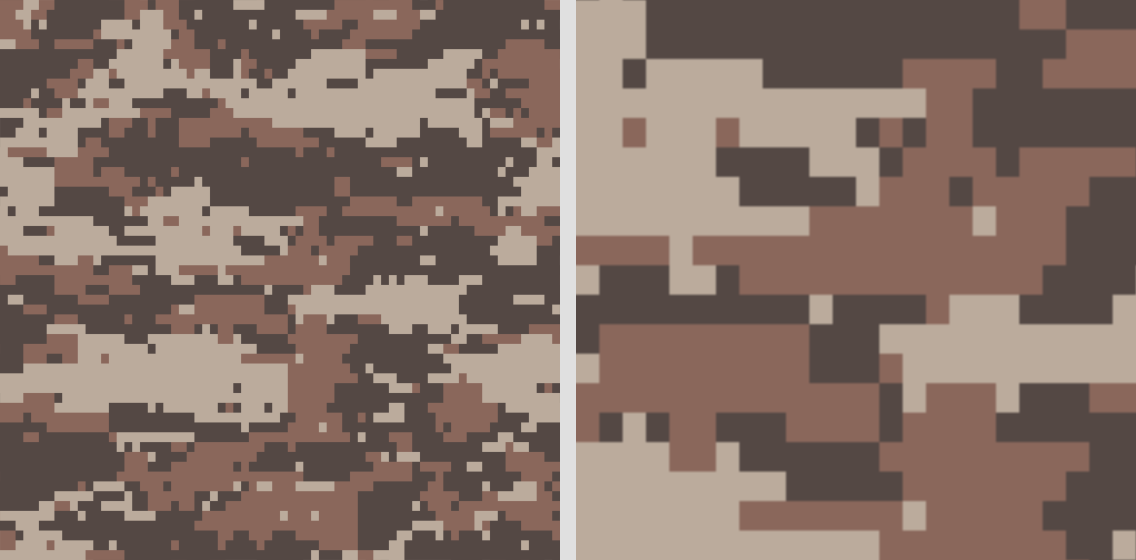
Left: the whole. Right: its middle third, enlarged.
Reproduce this pattern procedurally as a WebGL 2 fragment shader.

```glsl
#version 300 es
precision highp float;
// Digital camouflage: tan and brown blocky patches with streaks and specks on a dark ground.

uniform vec2 u_resolution;
out vec4 fragColor;

const vec3 DARK  = vec3(0.328, 0.282, 0.267);
const vec3 TAN   = vec3(0.733, 0.671, 0.612);
const vec3 BROWN = vec3(0.541, 0.404, 0.357);

const vec2  GRID = vec2(72.0, 57.0);          // cells across the canvas
const vec2  TAN_PATCH = vec2(13.0, 7.0);      // patch sizes in cells
const vec2  BROWN_PATCH = vec2(10.0, 5.0);
const float TAN_LEVEL = 0.094;                // higher level, smaller share
const float BROWN_LEVEL = 0.096;
const float MEDIUM_WEIGHT = 0.55;
const float FINE_WEIGHT = 0.35;
const float STREAK_SPACING = 5.0;             // cells per possible streak
const float STREAK_CHANCE = 0.09;
const float SPECK_CHANCE = 0.035;
const float TAN_SHARE = 0.35;                 // colour odds of streaks and specks
const float BROWN_SHARE = 0.23;
const float EDGE = 0.0012;                    // half width of soft edges, in canvas units

// Integer hash to 0..1
float hash(vec2 p, float seed) {
    uvec3 v = uvec3(ivec3(vec3(p, seed))) * 1664525u + 1013904223u;
    v.x += v.y * v.z; v.y += v.z * v.x; v.z += v.x * v.y;
    v ^= v >> 16u;
    v.x += v.y * v.z; v.y += v.z * v.x; v.z += v.x * v.y;
    return float(v.z >> 8u) / 16777216.0;
}

// Each 2 by 2 block holds one value per quartile, which keeps the shares even
float latticeValue(vec2 p, float seed) {
    vec2 block = floor(p / 2.0);
    vec2 corner = p - 2.0 * block;
    float turn = floor(4.0 * hash(block, seed));
    float quartile = mod(corner.x + 2.0 * corner.y + turn, 4.0);
    return (quartile + hash(p, seed + 50.0)) / 4.0;
}

// Value noise centred on zero
float noise(vec2 p, float seed) {
    vec2 i = floor(p);
    vec2 f = smoothstep(0.0, 1.0, p - i);
    float low  = mix(latticeValue(i, seed), latticeValue(i + vec2(1, 0), seed), f.x);
    float high = mix(latticeValue(i + vec2(0, 1), seed), latticeValue(i + vec2(1, 1), seed), f.x);
    return mix(low, high, f.y) - 0.5;
}

// Broad patches with ragged outlines
float patchField(vec2 cell, vec2 size, float seed) {
    vec2 p = cell + 100.5;
    return noise(p / size, seed)
         + MEDIUM_WEIGHT * noise(p / (size * 0.4), seed + 1.0)
         + FINE_WEIGHT * noise(p / vec2(2.3, 1.2), seed + 2.0);
}

vec3 pickColour(float choice) {
    if (choice < TAN_SHARE) return TAN;
    return choice < TAN_SHARE + BROWN_SHARE ? BROWN : DARK;
}

vec3 cellColour(vec2 cell) {
    // Single specks
    if (hash(cell, 31.0) < SPECK_CHANCE) return pickColour(hash(cell, 32.0));

    // Short horizontal streaks, shifted per row
    float x = cell.x + floor(STREAK_SPACING * hash(vec2(0.0, cell.y), 33.0));
    vec2 segment = vec2(floor(x / STREAK_SPACING), cell.y);
    float place = x - STREAK_SPACING * segment.x;
    float streakLength = 2.0 + floor(4.0 * hash(segment, 34.0));
    if (hash(segment, 35.0) < STREAK_CHANCE && place < streakLength)
        return pickColour(hash(segment, 36.0));

    // Tan patches over brown patches over the ground
    if (patchField(cell, TAN_PATCH, 11.0) > TAN_LEVEL) return TAN;
    return patchField(cell, BROWN_PATCH, 21.0) > BROWN_LEVEL ? BROWN : DARK;
}

void main() {
    vec2 uv = gl_FragCoord.xy / u_resolution;

    // Blend the four nearest cells across a narrow border
    vec2 p = uv * GRID - 0.5;
    vec2 cell = floor(p);
    vec2 softness = max(vec2(EDGE), 0.5 / u_resolution) * GRID;
    vec2 blend = smoothstep(0.5 - softness, 0.5 + softness, p - cell);
    vec3 lower = mix(cellColour(cell), cellColour(cell + vec2(1, 0)), blend.x);
    vec3 upper = mix(cellColour(cell + vec2(0, 1)), cellColour(cell + vec2(1, 1)), blend.x);
    fragColor = vec4(mix(lower, upper, blend.y), 1.0);
}
```
